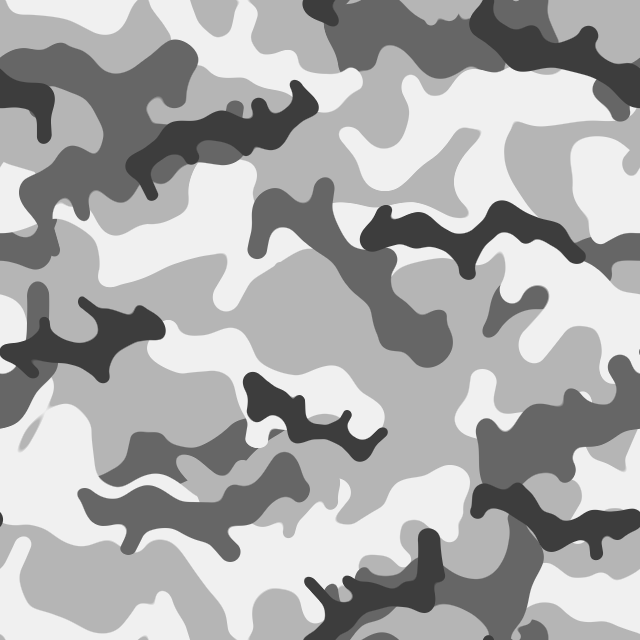
A Shadertoy shader for this pattern:

```glsl
// Seamless grey camouflage: lobed, wavy patches layered in four flat tones.

#define WARP_CELLS 5      // noise cells per tile
#define WARP_AMOUNT 0.05  // bending of the outlines
#define SPINE_JOINTS 5    // joints along each patch
#define SPINE_WAVE 0.55   // sideways wander of the spine
#define MAX_SLANT 0.6     // tilt from horizontal, radians
#define FUSE 0.02         // blending between neighbouring patches

const vec3 MID_GREY  = vec3(0.71);
const vec3 OFF_WHITE = vec3(0.94);
const vec3 DARK_GREY = vec3(0.40);
const vec3 CHARCOAL  = vec3(0.24);

// Integer hash: three random values in 0..1
vec3 hash3(int a, int b, int c) {
    uvec3 v = uvec3(a, b, c) * 1664525u + 1013904223u;
    v.x += v.y * v.z; v.y += v.z * v.x; v.z += v.x * v.y;
    v ^= v >> 16;
    v.x += v.y * v.z; v.y += v.z * v.x; v.z += v.x * v.y;
    return vec3(v >> 8) / 16777216.0;
}

// Vector noise that wraps once per tile
vec2 wrapNoise(vec2 p, int seed) {
    p = fract(p) * float(WARP_CELLS);
    ivec2 a = ivec2(p) % WARP_CELLS;
    ivec2 b = (a + 1) % WARP_CELLS;
    vec2 f = fract(p);
    f = f * f * f * (f * (f * 6.0 - 15.0) + 10.0);
    vec2 low  = mix(hash3(a.x, a.y, seed).xy, hash3(b.x, a.y, seed).xy, f.x);
    vec2 high = mix(hash3(a.x, b.y, seed).xy, hash3(b.x, b.y, seed).xy, f.x);
    return mix(low, high, f.y) - 0.5;
}

float smoothMin(float a, float b, float k) {
    float h = max(k - abs(a - b), 0.0) / k;
    return min(a, b) - h * h * k * 0.25;
}

// Capsule whose radius changes from ra to rb
float taperedCapsule(vec2 p, vec2 a, vec2 b, float ra, float rb) {
    vec2 ab = b - a;
    float t = clamp(dot(p - a, ab) / dot(ab, ab), 0.0, 1.0);
    return length(p - a - ab * t) - mix(ra, rb, t);
}

// One patch: a wandering spine with a side lobe at each joint
float patchShape(vec2 p, int id, int seed, float halfLength, float radius) {
    float d = 1.0, blend = radius * 1.2;
    vec2 last = vec2(0.0);
    float lastRadius = radius;
    for (int j = 0; j < SPINE_JOINTS; j++) {
        vec3 r = hash3(id, j + 20, seed);
        vec3 s = hash3(id, j + 40, seed);
        float along = 2.0 * float(j) / float(SPINE_JOINTS - 1) - 1.0;
        vec2 joint = halfLength * vec2(along, (r.x - 0.5) * SPINE_WAVE);
        float jointRadius = radius * (0.7 + 0.6 * r.y);
        if (j > 0)
            d = smoothMin(d, taperedCapsule(p, last, joint, lastRadius, jointRadius), blend);
        vec2 side = normalize(vec2(1.4 * (s.x - 0.5), s.y < 0.5 ? -1.0 : 1.0));
        vec2 tip = joint + side * radius * (1.2 + 2.4 * s.z);
        float tipRadius = radius * (0.5 + 0.25 * r.z);
        d = smoothMin(d, taperedCapsule(p, joint, tip, radius * 0.6, tipRadius), blend);
        last = joint;
        lastRadius = jointRadius;
    }
    return d;
}

// A wrapped scatter of patches, returned as smooth coverage
float patchLayer(vec2 uv, int count, int seed, float halfLength, float radius) {
    vec2 p = uv + WARP_AMOUNT * wrapNoise(uv, seed);
    vec2 shift = hash3(seed, 7, 3).xy;
    float d = 1.0;
    for (int i = 0; i < count; i++) {
        vec3 r = hash3(i, 1, seed), s = hash3(i, 2, seed);
        vec2 centre = vec2(float(i) * 0.618, (float(i) + 0.5) / float(count));
        vec2 q = p - centre - shift - 0.08 * (r.xy - 0.5);
        q -= round(q);
        float angle = MAX_SLANT * (2.0 * r.z - 1.0);
        float c = cos(angle), n = sin(angle), size = 0.7 + 0.4 * s.x;
        q = vec2(c * q.x + n * q.y, c * q.y - n * q.x) / size;
        if (length(q) > halfLength + 5.0 * radius) continue;
        d = smoothMin(d, size * patchShape(q, i, seed, halfLength, radius), FUSE);
    }
    return clamp(0.5 - d * iResolution.y, 0.0, 1.0);
}

void mainImage(out vec4 fragColor, in vec2 fragCoord) {
    vec2 uv = fragCoord / iResolution.xy;
    // Layers from back to front: count, seed, half length, radius
    vec3 colour = MID_GREY;
    colour = mix(colour, DARK_GREY, patchLayer(uv, 3, 11, 0.17, 0.026));
    colour = mix(colour, OFF_WHITE, patchLayer(uv, 10, 23, 0.20, 0.033));
    colour = mix(colour, MID_GREY,  patchLayer(uv, 4, 37, 0.11, 0.018));
    colour = mix(colour, DARK_GREY, patchLayer(uv, 6, 41, 0.17, 0.026));
    colour = mix(colour, CHARCOAL,  patchLayer(uv, 7, 59, 0.15, 0.019));
    fragColor = vec4(colour, 1.0);
}
```
